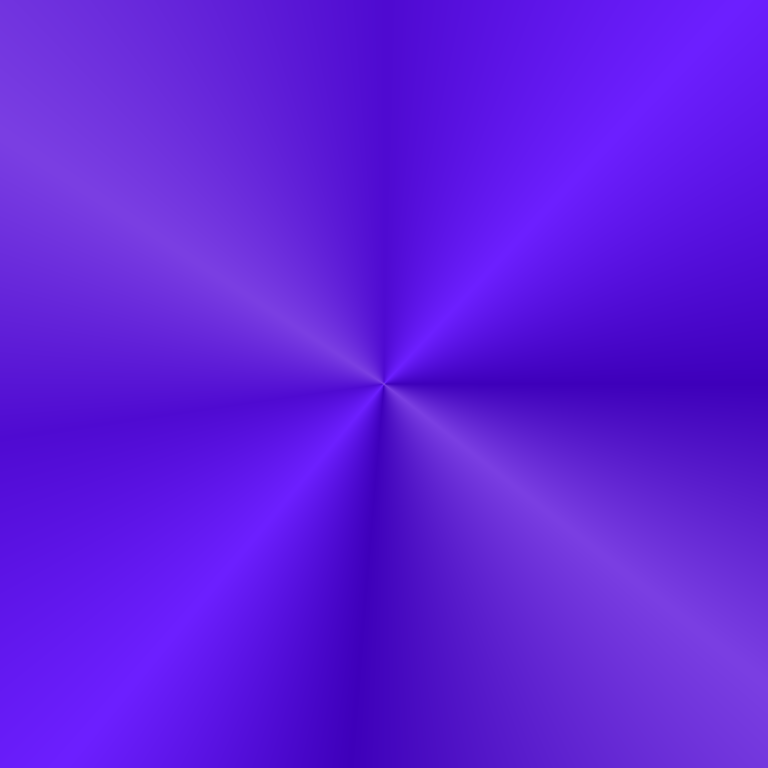
Write a three.js fragment shader that draws this background.

```glsl
// Conic gradient of violet rays spreading from the centre of the canvas.
// The clockwise angle from the top is run through a ring of colour stops,
// each blended linearly into the next, closing on the colour it began with.

varying vec2 vUv;

// Blend toward the next stop as the angle goes from one bearing to another.
vec3 sweep(vec3 current, vec3 next, float angle, float from, float to) {
  return mix(current, next, clamp((angle - from) / (to - from), 0.0, 1.0));
}

void main() {
  vec3 indigo = vec3(0.31, 0.04, 0.82);
  vec3 bright = vec3(0.425, 0.122, 1.0);
  vec3 deep = vec3(0.243, 0.0, 0.73);
  vec3 lilac = vec3(0.48, 0.245, 0.888);

  // Bearing in degrees, clockwise from the top, 0 to 360
  vec2 p = vUv - 0.5 + 0.00001;
  float angle = mod(degrees(atan(p.x, p.y)), 360.0);

  // Right half: bright ray, sharp dark ray, broad lilac ray
  vec3 color = sweep(indigo, bright, angle, 1.0, 43.0);
  color = sweep(color, deep, angle, 43.0, 90.0);
  color = sweep(color, lilac, angle, 90.0, 128.0);
  color = sweep(color, deep, angle, 128.0, 185.0);

  // Left half: bright ray, indigo ray, lilac ray, back to the start
  color = sweep(color, bright, angle, 185.0, 220.0);
  color = sweep(color, indigo, angle, 220.0, 262.0);
  color = sweep(color, lilac, angle, 262.0, 303.0);
  color = sweep(color, indigo, angle, 303.0, 360.0);

  // Soften the point where all the rays meet
  color = mix(lilac, color, smoothstep(0.0, 0.003, length(p)));

  gl_FragColor = vec4(color, 1.0);
}
```
